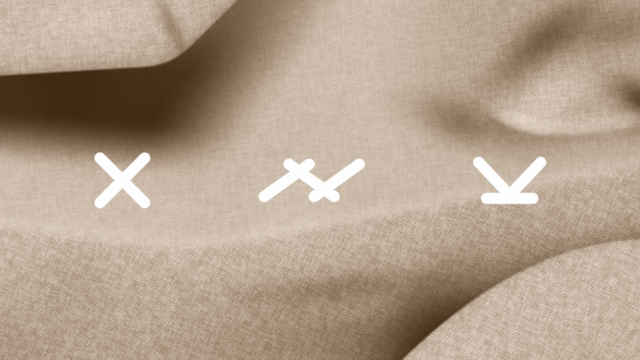
A WebGL 1 fragment shader for this texture:

```glsl
precision highp float;
// Folded linen lit from above, with three marks made of rounded white bars.
// Fold edges are curves, shade is a sum of soft ellipses and edge falloffs,
// and the weave is stretched value noise over fine crossing threads.
uniform vec2 u_resolution;

float hash(vec2 p) {
  vec3 q = fract(p.xyx * 0.1031);
  q += dot(q, q.yzx + 33.33);
  return fract((q.x + q.y) * q.z);
}

float noise(vec2 p) {
  vec2 i = floor(p), f = fract(p);
  f = f * f * (3.0 - 2.0 * f);
  return mix(mix(hash(i), hash(i + vec2(1, 0)), f.x),
             mix(hash(i + vec2(0, 1)), hash(i + vec2(1, 1)), f.x), f.y);
}

vec2 rotate(vec2 p, float a) {
  return vec2(cos(a) * p.x + sin(a) * p.y, cos(a) * p.y - sin(a) * p.x);
}

// Soft line, 1 where the distance is zero
float band(float d, float width) {
  return exp(-d * d / (width * width));
}

// Soft ellipse, 1 at its centre
float blob(vec2 p, vec2 centre, vec2 radii, float angle) {
  vec2 q = rotate(p - centre, angle) / radii;
  return exp(-dot(q, q));
}

float smoothMax(float a, float b, float k) {
  float h = max(k - abs(a - b), 0.0) / k;
  return max(a, b) + h * h * k * 0.25;
}

float segment(vec2 p, vec2 a, vec2 b) {
  vec2 d = b - a;
  return length(p - a - d * clamp(dot(p - a, d) / dot(d, d), 0.0, 1.0));
}

// Threads in both directions with uneven thickness, centred on zero
float weave(vec2 p, float angle) {
  vec2 q = rotate(p, angle) + 0.012 * vec2(noise(p * 9.0), noise(p * 9.0 + 40.0));
  float slubs = noise(q * vec2(170, 45)) + noise(q * vec2(45, 170) + 70.0) - 1.0;
  float threads = sin(q.x * 620.0) * sin(q.y * 620.0);
  return 0.5 * slubs + 0.3 * threads + 0.5 * (noise(p * 240.0) - 0.5);
}

float marks(vec2 p) {
  // Cross
  float d = segment(abs(p - vec2(0.340, 0.499)), vec2(0), vec2(0.062));
  // Zigzag of three overlapping bars
  d = min(d, segment(p, vec2(0.734, 0.454), vec2(0.859, 0.544)));
  d = min(d, segment(p, vec2(0.803, 0.544), vec2(0.928, 0.454)));
  d = min(d, segment(p, vec2(0.873, 0.454), vec2(0.998, 0.544)));
  // Open wedge above a flat bar
  vec2 q = vec2(abs(p.x - 1.416), p.y);
  d = min(d, segment(q, vec2(0.0, 0.458), vec2(0.086, 0.549)));
  d = min(d, segment(q, vec2(0.0, 0.449), vec2(0.064, 0.449)));
  return d - 0.0155;
}

void main() {
  vec2 p = gl_FragCoord.xy / u_resolution.y;
  p.x += 0.5 * (16.0 / 9.0 - u_resolution.x / u_resolution.y);
  float x = p.x, y = p.y;

  // Middle cloth, and the deep shade under the upper left fold
  float tone = 0.79 + 0.05 * (noise(p * 5.0) - 0.5);
  float side = x - 0.555 - (y - 0.56) * 0.68;
  float shade = smoothstep(0.53, 0.70, y + 0.08 * x) * (1.0 - smoothstep(-0.22, 0.13, side));
  tone -= 0.52 * shade * (1.0 - 0.42 * smoothstep(0.78, 1.0, y));
  float grain = 0.06;

  // Curled fold at the upper right
  float right = smoothstep(1.1, 1.4, x) * smoothstep(0.55, 0.7, y);
  tone -= 0.06 * right;
  tone -= 0.24 * blob(p, vec2(1.51, 0.89), vec2(0.17, 0.055), 0.72);
  tone -= 0.16 * blob(p, vec2(1.70, 0.92), vec2(0.16, 0.06), 0.2);
  tone -= 0.38 * blob(p, vec2(1.80, 0.715), vec2(0.10, 0.045), -0.5);
  tone -= 0.20 * blob(p, vec2(1.29, 0.655), vec2(0.14, 0.06), -0.35);
  tone += 0.09 * blob(p, vec2(1.50, 0.71), vec2(0.14, 0.06), 0.5);
  float bend = x - 1.53;
  float lip = y - 0.625 - bend * bend * (bend < 0.0 ? 1.9 : 0.45);
  float lipSpan = smoothstep(1.32, 1.42, x);
  float under = smoothstep(0.008, -0.012, lip) * exp(min(lip, 0.0) / 0.05);
  tone -= 0.17 * under * lipSpan * (1.0 - 0.5 * smoothstep(1.45, 1.7, x));
  tone += 0.07 * lipSpan * band(lip - 0.025, 0.022);
  grain += 0.03 * right;

  // Lower cloth beyond a long soft ridge
  float ridge = 0.30 + 0.03 * (x - 0.53) + 0.16 * length(vec2(x - 0.53, 0.1)) - y;
  float lower = smoothstep(-0.012, 0.022, ridge);
  tone += 0.03 * band(ridge + 0.01, 0.025);
  tone -= lower * (0.025 + 0.22 * max(ridge, 0.0));
  tone -= 0.13 * blob(p, vec2(0.93, 0.20), vec2(0.24, 0.04), 0.12);
  tone -= 0.09 * blob(p, vec2(0.92, 0.06), vec2(0.30, 0.10), 0.0);
  tone -= 0.20 * blob(p, vec2(1.19, 0.14), vec2(0.16, 0.09), 0.7);
  grain = mix(grain, 0.13, lower);

  // Rounded fold at the lower right, with shade along its edge
  float run = 1.8 - x;
  float bulge = (y - 0.335 + 0.72 * run * run) / length(vec2(1.0, 1.44 * run));
  float valley = exp(-max(bulge, 0.0) / 0.055) * mix(0.28, 0.15, smoothstep(1.2, 1.65, x));
  float bulgeTone = 0.79 - 0.07 * exp(min(bulge, 0.0) / 0.012) + 0.14 * min(bulge + 0.1, 0.0);
  tone = mix(bulgeTone, tone - valley, smoothstep(-0.004, 0.006, bulge));

  // Upper left fold, darker at its rim and along one crease
  float fold = smoothMax(0.79 + 0.06 * x - y, 0.7 * (x - 0.50 - (y - 0.843) * 1.02), 0.05);
  float foldTone = 0.79 - 0.13 * exp(min(fold, 0.0) / 0.03);
  foldTone -= 0.17 * blob(p, vec2(0.475, 0.93), vec2(0.10, 0.022), -1.15);
  foldTone += 0.04 * blob(p, vec2(0.25, 0.94), vec2(0.2, 0.08), 0.3);
  float onFold = 1.0 - smoothstep(-0.005, 0.005, fold);
  tone = mix(tone, foldTone, onFold);
  grain = mix(grain, 0.10, onFold);

  // Weave, warm tint and marks
  float angle = mix(0.12, -0.35, step(0.0, ridge));
  tone += grain * weave(p, angle) * smoothstep(0.1, 0.7, tone);
  tone = clamp(tone, 0.2, 0.9);
  vec3 colour = tone - vec3(0.0, 0.09, 0.18) * (1.0 - 0.3 * smoothstep(0.6, 0.85, tone));
  float pixel = 1.0 / u_resolution.y;
  colour = mix(vec3(0.995), colour, smoothstep(-pixel, pixel, marks(p)));
  gl_FragColor = vec4(colour, 1.0);
}
```
